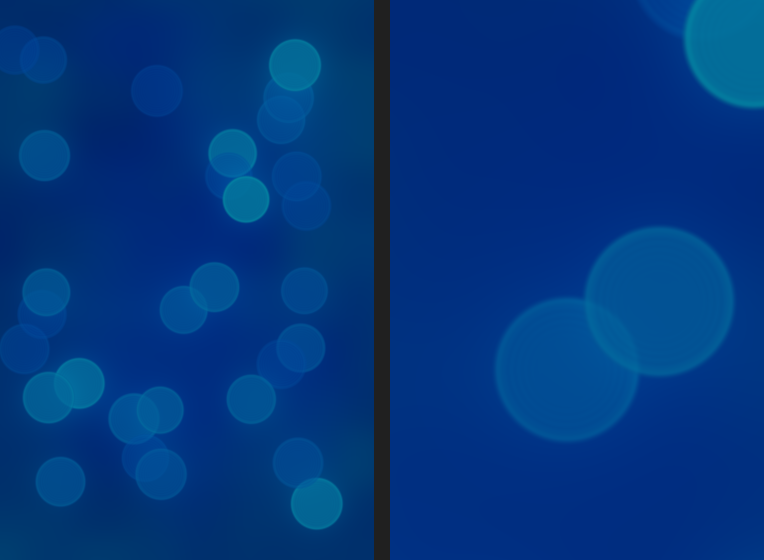
Left, the full canvas; right, a detail of the centre.
This background is drawn by a Shadertoy shader. Its source:

```glsl
// Soft overlapping blue and teal bokeh discs over a hazy deep blue backdrop.

float hash(vec2 p) {
    vec3 q = fract(vec3(p.xyx) * 0.1031);
    q += dot(q, q.yzx + 33.33);
    return fract((q.x + q.y) * q.z);
}

float smoothNoise(vec2 p) {
    vec2 cell = floor(p), f = fract(p);
    f = f * f * f * (f * (f * 6.0 - 15.0) + 10.0);
    return mix(mix(hash(cell), hash(cell + vec2(1, 0)), f.x),
               mix(hash(cell + vec2(0, 1)), hash(cell + vec2(1, 1)), f.x), f.y);
}

float haze(vec2 p) {
    return 0.65 * smoothNoise(p) + 0.35 * smoothNoise(p * 2.1 + 17.3);
}

// Saturated blue in the middle, duller towards the borders, with cloudy patches
vec3 backdrop(vec2 p, vec2 centre) {
    float edge = length((p - centre) * vec2(1.1, 0.8));
    float fade = smoothstep(0.08, 0.5, edge + 0.3 * (haze(p * 4.0 + 40.0) - 0.5));
    vec3 color = mix(vec3(0.0, 0.175, 0.505), vec3(0.0, 0.2, 0.425), fade);
    return color + vec3(0.0, 0.11, 0.035) * (haze(p * 5.0 + 8.0) - 0.5);
}

// One translucent disc with a halo, a thin rim and faint inner rings
vec3 addDisc(vec3 color, vec2 offset, float radius, float glow, float seed) {
    float r = length(offset);
    float d = r - radius;
    float soft = max(0.0022, 0.75 / iResolution.y);
    float body = 1.0 - smoothstep(-soft, soft, d);
    float rim = exp(-pow((d + 0.003) / 0.0022, 2.0));
    float rings = sin(r * 1500.0 + seed * 6.0) * smoothstep(0.3, 0.8, r / radius);

    vec3 tint = mix(vec3(0.0, 0.25, 0.61), vec3(0.015, 0.475, 0.62), glow);
    color += vec3(0.0, 0.055, 0.045) * glow * exp(-max(d, 0.0) / 0.022) * (1.0 - body);
    color = mix(color, tint, body * mix(0.42, 0.85, glow));
    color += vec3(0.0, 0.035, 0.012) * rim * (0.4 + glow);
    return color + vec3(0.0, 0.004, 0.003) * rings * body;
}

void mainImage(out vec4 fragColor, in vec2 fragCoord) {
    vec2 p = fragCoord / iResolution.y;
    float width = iResolution.x / iResolution.y;
    vec3 color = backdrop(p, vec2(0.5 * width, 0.5));

    // Small clusters of one to three discs, jittered on a coarse grid
    for (int group = 0; group < 15; group++) {
        float g = float(group) + 3.0;
        int count = 1 + (group * 2 + group / 3) % 3;
        vec2 cell = vec2(group % 3, group / 3);
        vec2 jitter = vec2(hash(vec2(g, 1.7)), hash(vec2(g, 5.3))) - 0.5;
        vec2 centre = vec2(width * (cell.x + 0.5) / 3.0, 0.14 + 0.18 * cell.y)
                    + jitter * vec2(0.15, 0.13);
        float lean = 6.2832 * hash(vec2(g, 9.1));

        for (int member = 0; member < count; member++) {
            vec2 id = vec2(g, 20.0 + float(member) * 7.0);
            float angle = lean + 1.4 * (hash(id) - 0.5);
            float reach = mix(0.04, 0.085, hash(id + 1.3));
            float along = float(member) - 0.5 * float(count - 1);
            vec2 position = centre + along * reach * vec2(cos(angle), sin(angle));
            float radius = mix(0.042, 0.047, hash(id + 2.6));
            float glow = pow(hash(id + 3.9), 1.25);
            color = addDisc(color, p - position, radius, glow, hash(id + 5.2));
        }
    }

    fragColor = vec4(clamp(color, 0.0, 1.0), 1.0);
}
```
